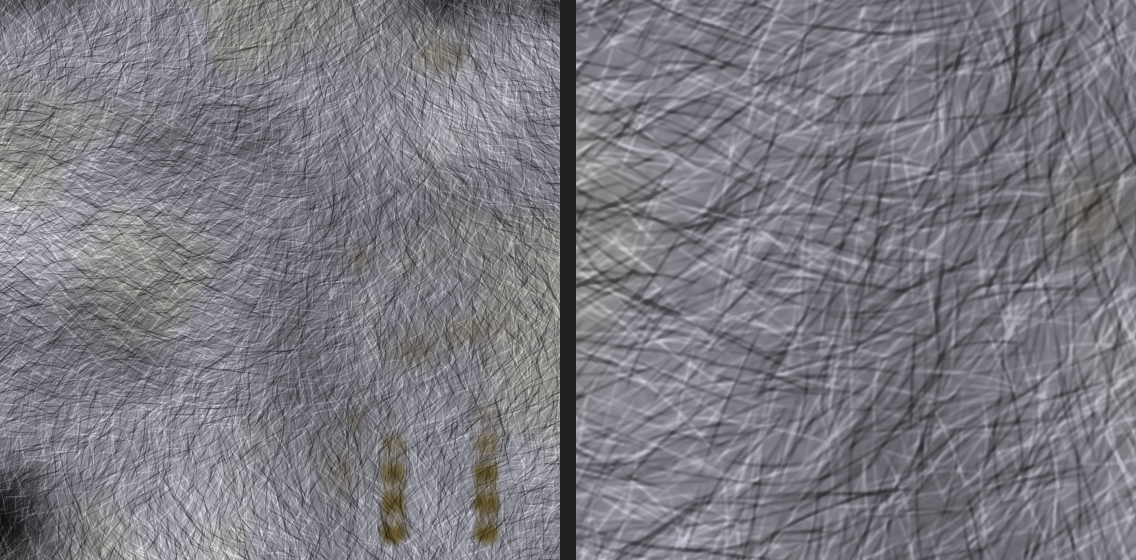
Left: the whole. Right: its middle third, enlarged.
Write a three.js fragment shader that draws this texture.

```glsl
varying vec2 vUv;

const vec3 COOL_GREY = vec3(0.985, 0.985, 1.055);
const vec3 WARM_GREY = vec3(1.01, 1.0, 0.985);
const vec3 OCHRE = vec3(0.34, 0.28, 0.11);
const int HAIR_LAYERS = 10;

// Sine-free hashes
float hash(vec2 p) {
  vec3 q = fract(p.xyx * 0.1031);
  q += dot(q, q.yzx + 33.33);
  return fract((q.x + q.y) * q.z);
}

vec4 hash4(vec2 p) {
  vec4 q = fract(p.xyxy * vec4(0.1031, 0.1030, 0.0973, 0.1099));
  q += dot(q, q.wzxy + 33.33);
  return fract((q.xxyz + q.yzzw) * q.zywx);
}

float noise(vec2 p) {
  vec2 i = floor(p);
  vec2 f = fract(p);
  f = f * f * (3.0 - 2.0 * f);
  float low = mix(hash(i), hash(i + vec2(1.0, 0.0)), f.x);
  float high = mix(hash(i + vec2(0.0, 1.0)), hash(i + 1.0), f.x);
  return mix(low, high, f.y);
}

float fbm(vec2 p) {
  float sum = 0.0;
  float weight = 0.5;
  for (int i = 0; i < 4; i++) {
    sum += weight * noise(p);
    p = p * 2.03 + 17.3;
    weight *= 0.5;
  }
  return sum / 0.9375;
}

float blob(vec2 p, vec2 center, vec2 radius) {
  vec2 d = (p - center) / radius;
  return exp(-dot(d, d));
}

// Slowly turning direction that the hairs follow
float flowAngle(vec2 p) {
  return 1.2 + 0.7 * sin(4.2 * p.x - 2.6 * p.y + 5.4) + 0.6 * cos(5.0 * p.y + 2.2 * p.x);
}

// One layer of slightly bent hairs, one per cell
float hairs(vec2 uv, float scale, float seed, float spread, float width) {
  vec2 shift = vec2(seed * 37.7, seed * 19.3);
  vec2 p = uv * scale + shift;
  vec2 cell = floor(p);
  float sum = 0.0;
  for (int j = -1; j <= 1; j++) {
    for (int i = -1; i <= 1; i++) {
      vec2 id = cell + vec2(float(i), float(j));
      vec4 rnd = hash4(id + seed * 7.0);
      vec2 center = id + rnd.xy;
      float angle = flowAngle((center - shift) / scale) + (rnd.z - 0.5) * spread;
      vec2 axis = vec2(cos(angle), sin(angle));
      vec2 d = p - center;
      float along = dot(d, axis);
      float across = dot(d, vec2(-axis.y, axis.x)) + (rnd.w - 0.5) * 0.35 * along * along;
      float line = 1.0 - smoothstep(0.0, width * scale, abs(across));
      float taper = 1.0 - smoothstep(0.45, 0.95, abs(along));
      sum += line * taper * (0.35 + 0.65 * fract(rnd.w * 13.7));
    }
  }
  return sum;
}

// Broad light and dark clouds with burnt corners
float cloudTone(vec2 p) {
  float tone = 0.52 + 0.32 * (fbm(p * 5.0 + 3.0) - 0.5);
  tone -= 0.13 * blob(p, vec2(0.36, 0.74), vec2(0.13, 0.11));
  tone -= 0.12 * blob(p, vec2(0.49, 0.38), vec2(0.10, 0.17));
  tone -= 0.10 * blob(p, vec2(0.92, 0.62), vec2(0.16, 0.15));
  tone += 0.08 * blob(p, vec2(0.08, 0.58), vec2(0.16, 0.10));
  tone += 0.08 * blob(p, vec2(0.82, 0.79), vec2(0.14, 0.10));
  tone += 0.08 * blob(p, vec2(0.37, 0.06), vec2(0.20, 0.12));
  tone -= 0.48 * blob(p, vec2(0.0, 0.07), vec2(0.10, 0.11));
  tone -= 0.36 * blob(p, vec2(1.0, 1.0), vec2(0.09, 0.05));
  tone -= 0.25 * blob(p, vec2(0.05, 1.0), vec2(0.12, 0.05));
  tone -= 0.22 * blob(p, vec2(0.80, 1.0), vec2(0.08, 0.04));
  return tone;
}

// Vertical ochre run: beaded, and fading upwards
float drip(vec2 p, vec2 foot, float height) {
  vec2 d = p - foot;
  d.x += 0.006 * (noise(p * 40.0) - 0.5);
  float body = length(vec2(d.x, d.y - clamp(d.y, 0.0, height)));
  float fade = 1.0 - smoothstep(0.35 * height, 1.25 * height, d.y);
  float beads = 0.72 + 0.28 * cos(d.y * 114.0);
  return (1.0 - smoothstep(0.010, 0.032, body)) * fade * beads;
}

float stains(vec2 p) {
  float faint = blob(p, vec2(0.73, 0.37), vec2(0.05, 0.03)) + blob(p, vec2(0.64, 0.54), vec2(0.025));
  faint += blob(p, vec2(0.84, 0.41), vec2(0.06, 0.025)) + blob(p, vec2(0.79, 0.90), vec2(0.04, 0.025));
  faint += blob(p, vec2(0.61, 0.16), vec2(0.04, 0.05)) + blob(p, vec2(0.63, 0.25), vec2(0.02));
  float runs = drip(p, vec2(0.703, 0.046), 0.20) + drip(p, vec2(0.869, 0.046), 0.22);
  return clamp(0.25 * faint + 0.95 * runs, 0.0, 0.92);
}

void main() {
  float tone = cloudTone(vUv);
  vec3 tint = mix(WARM_GREY, COOL_GREY, smoothstep(0.3, 0.55, fbm(vUv * 4.0 + 41.0)));
  vec3 color = mix(max(tone, 0.03) * tint, OCHRE, stains(vUv));

  // Pale and dark hairs, from long and sparse to short and dense
  float pale = 0.0;
  float dark = 0.0;
  for (int i = 0; i < HAIR_LAYERS; i++) {
    float layer = float(i);
    float scale = 11.0 + 2.6 * layer;
    pale += hairs(vUv, scale + 3.0, layer + 1.0, 2.2, 0.0021);
    dark += hairs(vUv, scale, layer + 21.0, 1.7, 0.0021);
  }
  float grain = noise(vUv * 260.0) - 0.5;
  float stainShade = 1.0 - 0.6 * stains(vUv);
  color += tint * stainShade * (0.12 * min(pale, 2.0) + 0.06 * grain);
  color *= 1.0 - 0.26 * min(dark, 2.0);
  gl_FragColor = vec4(clamp(color, 0.0, 1.0), 1.0);
}
```
